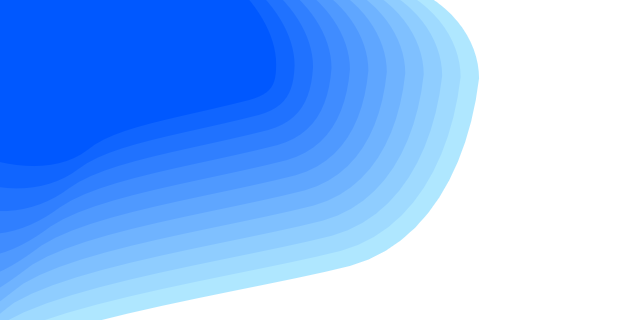
A Shadertoy shader for this background:

```glsl
// Nested flat blue waves flowing from the upper left corner over white.

const int LAYERS = 12;   // contours, from the inner core to the outer rim
const int SPANS = 4;     // cubic Bezier spans per contour
const int STEPS = 12;    // straight pieces per span
const vec3 CORE_BLUE = vec3(0.0, 0.345, 1.0);
const vec3 RIM_BLUE = vec3(0.685, 0.905, 1.0);
const vec3 PAPER = vec3(1.0);

// Bezier control points in units of canvas height; spans share end points
const vec2 INNER[13] = vec2[13](
    vec2(-0.026, 0.500), vec2(0.078, 0.471), vec2(0.195, 0.471),
    vec2(0.273, 0.531), vec2(0.359, 0.604), vec2(0.547, 0.628),
    vec2(0.781, 0.688), vec2(0.849, 0.708), vec2(0.863, 0.734),
    vec2(0.863, 0.799), vec2(0.863, 0.870), vec2(0.828, 0.943),
    vec2(0.771, 1.010));
const vec2 OUTER[13] = vec2[13](
    vec2(-0.365, -0.302), vec2(-0.234, -0.354), vec2(-0.143, -0.198),
    vec2(-0.042, -0.125), vec2(0.195, 0.008), vec2(0.807, 0.096),
    vec2(1.094, 0.169), vec2(1.333, 0.234), vec2(1.464, 0.479),
    vec2(1.497, 0.755), vec2(1.497, 0.844), vec2(1.448, 0.943),
    vec2(1.341, 1.010));

vec2 bezier(vec2 a, vec2 b, vec2 c, vec2 d, float t) {
    float u = 1.0 - t;
    return u * u * u * a + 3.0 * u * u * t * b + 3.0 * u * t * t * c + t * t * t * d;
}

float segmentDistance(vec2 p, vec2 a, vec2 b) {
    vec2 ap = p - a, ab = b - a;
    return length(ap - ab * clamp(dot(ap, ab) / dot(ab, ab), 0.0, 1.0));
}

// True when a ray from p towards +x crosses the segment
bool rayCrosses(vec2 p, vec2 a, vec2 b) {
    if ((a.y > p.y) == (b.y > p.y)) return false;
    return p.x < mix(a.x, b.x, (p.y - a.y) / (b.y - a.y));
}

// Signed distance to a contour blended between inner (0) and outer (1)
float contourDistance(vec2 p, float blend) {
    float nearest = 1e3;
    bool inside = false;
    for (int s = 0; s < SPANS; s++) {
        int k = 3 * s;
        vec2 a = mix(INNER[k], OUTER[k], blend);
        vec2 b = mix(INNER[k + 1], OUTER[k + 1], blend);
        vec2 c = mix(INNER[k + 2], OUTER[k + 2], blend);
        vec2 d = mix(INNER[k + 3], OUTER[k + 3], blend);
        vec2 from = a;
        for (int i = 1; i <= STEPS; i++) {
            vec2 to = bezier(a, b, c, d, float(i) / float(STEPS));
            nearest = min(nearest, segmentDistance(p, from, to));
            if (rayCrosses(p, from, to)) inside = !inside;
            from = to;
        }
    }
    return inside ? -nearest : nearest;
}

void mainImage(out vec4 fragColor, in vec2 fragCoord) {
    vec2 p = fragCoord / iResolution.y;
    float pixel = 1.0 / iResolution.y;
    vec3 color = PAPER;

    // Paint from the rim inwards; stop once the point lies outside
    for (int i = LAYERS - 1; i >= 0; i--) {
        float blend = float(i) / float(LAYERS - 1);
        float dist = contourDistance(p, blend);
        if (dist > pixel) break;
        float coverage = clamp(0.5 - dist / pixel, 0.0, 1.0);
        color = mix(color, mix(CORE_BLUE, RIM_BLUE, blend), coverage);
    }
    fragColor = vec4(color, 1.0);
}
```
